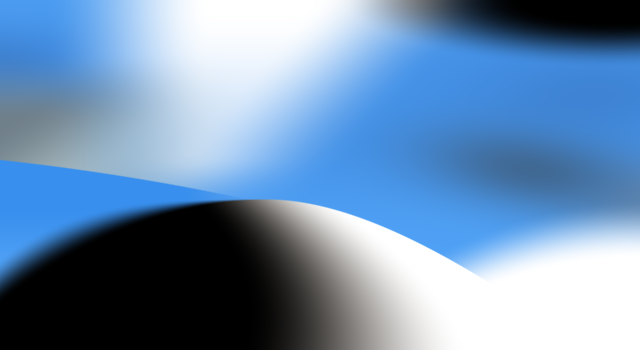
Give the GLSL for this background, as a Shadertoy shader.

```glsl
// Soft abstract backdrop: blue sky with blurred glows above a shaded, curving hill.

const vec3 BLUE   = vec3(0.27, 0.58, 0.92);
const vec3 VIVID  = vec3(0.22, 0.56, 0.93);
const vec3 LIGHT  = vec3(0.31, 0.63, 0.96);
const vec3 DEEP   = vec3(0.24, 0.50, 0.81);
const vec3 SLATE  = vec3(0.25, 0.40, 0.56);
const vec3 MIST   = vec3(0.44, 0.54, 0.65);
const vec3 STONE  = vec3(0.44, 0.50, 0.54);
const vec3 SAND   = vec3(0.66, 0.73, 0.75);
const vec3 BEIGE  = vec3(0.80, 0.76, 0.72);
const vec3 WHITE  = vec3(1.0);
const vec3 BLACK  = vec3(0.0);

// Falls from 1 to 0 as x goes from lo to hi.
float fade(float lo, float hi, float x) {
    return 1.0 - smoothstep(lo, hi, x);
}

// Gaussian ellipse, sheared so that its long axis follows the slope.
float glow(vec2 p, vec2 center, vec2 radius, float slope) {
    vec2 d = p - center;
    d.y -= slope * d.x;
    d /= radius;
    return exp(-dot(d, d));
}

// Height of the hill: gentle on the left of its crest, steeper on the right.
float hillHeight(float x) {
    float d = x - 0.417;
    float d2 = d * d;
    float drop = d < 0.0 ? d2 * (0.75 + 3.0 * d2) : 3.0 * d2 / (1.0 + 1.5 * d);
    return 0.4306 - drop;
}

// Pale diagonal beam falling from the top centre.
float beam(vec2 p) {
    float rightEdge = 0.515 + 0.5 * (p.y - 0.76);
    float across = smoothstep(0.07, 0.33, p.x) * fade(rightEdge - 0.14, rightEdge + 0.14, p.x);
    float down = smoothstep(0.38, 0.56, p.y) * mix(0.74, 1.0, smoothstep(0.58, 0.98, p.y));
    return across * down;
}

vec3 sky(vec2 p) {
    vec3 color = mix(LIGHT, BLUE, smoothstep(0.30, 0.60, p.y));
    color = mix(color, LIGHT, 0.7 * glow(p, vec2(0.05, 1.05), vec2(0.25, 0.15), 0.0));
    color = mix(color, DEEP, 0.9 * glow(p, vec2(0.0, 0.82), vec2(0.12, 0.09), 0.0));
    color = mix(color, DEEP, 0.8 * glow(p, vec2(0.93, 0.73), vec2(0.20, 0.13), 0.0));
    color = mix(color, WHITE, beam(p));

    // Grey haze on the left
    float warmth = smoothstep(0.0, 0.28, p.x + 0.9 * (0.64 - p.y));
    float haze = fade(0.65, 0.86, p.y) * fade(0.06, 0.40, p.x);
    color = mix(color, mix(STONE, SAND, warmth), haze);

    // Slate cloud on the right
    color = mix(color, MIST, 0.75 * glow(p, vec2(1.03, 0.42), vec2(0.13, 0.11), 0.0));
    color = mix(color, SLATE, 0.95 * glow(p, vec2(0.83, 0.515), vec2(0.17, 0.11), -0.25));

    // Dark corner with a warm rim
    color = mix(color, BEIGE, 0.8 * glow(p, vec2(0.66, 1.03), vec2(0.08, 0.10), 0.0));
    float corner = length((p - vec2(0.96, 1.0)) / vec2(0.285, 0.13));
    color = mix(color, BLACK, fade(0.5, 1.5, corner));

    // White pool at the lower right
    float poolTop = 0.345 - 1.5 * (1.0 - p.x) * (1.0 - p.x);
    return mix(color, WHITE, fade(poolTop - 0.085, poolTop + 0.085, p.y));
}

// Dark on the left, bright on the right, with a curved terminator.
vec3 hillColor(vec2 p) {
    float middle = 0.555 - 0.8 * p.y * p.y;
    float spread = 0.18 - 0.17 * p.y;
    float light = smoothstep(middle - spread, middle + spread, p.x);
    vec3 warm = vec3(0.012, 0.0, -0.012) * 4.0 * light * (1.0 - light);
    return vec3(light) + warm;
}

void mainImage(out vec4 fragColor, in vec2 fragCoord) {
    vec2 p = fragCoord / iResolution.xy;
    float pixel = 1.0 / iResolution.y;
    vec3 color = sky(p);

    // Blue band behind the hill, dissolving to the right
    float bandTop = 0.543 - 0.195 * p.x - 0.25 * p.x * p.x;
    float band = fade(-pixel, pixel, p.y - bandTop) * fade(0.28, 0.43, p.x);
    color = mix(color, mix(LIGHT, VIVID, smoothstep(0.22, 0.42, p.y)), band);

    // Hill, blurred on the left and crisp on the right
    float blur = mix(0.13, 2.0 * pixel, smoothstep(0.0, 0.40, p.x));
    float depth = hillHeight(p.x) - p.y;
    color = mix(color, hillColor(p), smoothstep(-0.4 * blur, 0.6 * blur, depth));

    fragColor = vec4(clamp(color, 0.0, 1.0), 1.0);
}
```
